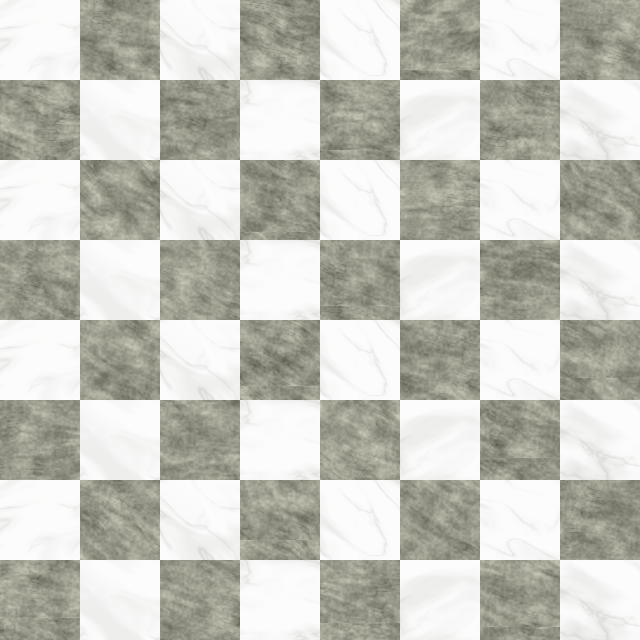
Write a WebGL 1 fragment shader that draws this pattern.

```glsl
precision highp float;
// Checkerboard of pale veined marble and grey-green mottled stone tiles.
// Each tile samples layered value noise at its own seeded offset: marble
// repeats down each column, while every dark tile has its own wear.

uniform vec2 u_resolution;

#define TILES 8.0                          // tiles per side, even so it wraps
#define MARBLE vec3(0.988, 0.988, 0.987)
#define STONE vec3(0.592, 0.592, 0.537)
#define VEIN_DEPTH 0.085
#define CLOUD_DEPTH 0.055
#define MOTTLE 0.33
#define STREAK 0.24
#define GRAIN 0.09
#define CREASE_DEPTH 0.09
#define SEAM_SHARE 0.3                     // share of dark tiles with a seam

float hash(vec2 p) {
  return fract(sin(dot(p, vec2(127.1, 311.7))) * 43758.5453);
}

float noise(vec2 p) {
  vec2 i = floor(p), f = fract(p);
  f = f * f * (3.0 - 2.0 * f);
  return mix(mix(hash(i), hash(i + vec2(1.0, 0.0)), f.x),
             mix(hash(i + vec2(0.0, 1.0)), hash(i + 1.0), f.x), f.y);
}

float fbm(vec2 p) {
  float sum = 0.0, amp = 0.516;
  for (int i = 0; i < 5; i++) {
    sum += amp * noise(p);
    p = mat2(1.6, 1.2, -1.2, 1.6) * p + 7.3;
    amp *= 0.5;
  }
  return sum;
}

vec2 rotate(vec2 p, float a) {
  float c = cos(a), s = sin(a);
  return vec2(c * p.x + s * p.y, c * p.y - s * p.x);
}

// Fine slanted veins over soft clouds; the seed depends on the column only.
vec3 marble(vec2 local, float column) {
  vec2 seed = 40.0 * vec2(hash(vec2(column, 3.0)), hash(vec2(column, 8.0)));
  float slant = mix(-0.75, 0.5, hash(vec2(column, 5.0)));
  vec2 p = rotate(local - 0.5, slant) * vec2(1.3, 3.0) + seed;
  vec2 warped = p + 0.7 * vec2(noise(p * 1.7 + 11.0), noise(p * 1.7 + 23.0));
  float line = exp(-abs(fbm(warped) - 0.5) * 32.0);
  float patches = smoothstep(0.35, 0.75, noise(p * 1.2 + 31.0));
  float clouds = smoothstep(0.45, 0.78, fbm(warped * 0.9 + 17.0));
  float shade = VEIN_DEPTH * line * patches + CLOUD_DEPTH * clouds;
  return MARBLE - shade * vec3(1.0, 1.0, 1.04);
}

// Mottling, slanted streaks, dark creases, grain and an occasional seam.
vec3 stone(vec2 local, vec2 cell) {
  vec2 seed = 40.0 * vec2(hash(cell + 2.0), hash(cell + 61.0));
  float hasSeam = step(hash(cell + 19.0), SEAM_SHARE);
  float seamY = mix(0.1, 0.28, hash(cell + 37.0));
  float below = hasSeam * step(local.y, seamY);
  vec2 p = local + seed + 3.7 * below;

  float slant = mix(-0.9, -0.2, hash(cell + 47.0)) + 0.5 * noise(local * 2.0 + seed);
  vec2 along = rotate(local - 0.5, slant) * vec2(5.0, 16.0) + seed + 5.0 * below;
  float streak = fbm(along);
  float patches = smoothstep(0.45, 0.75, noise(p * 4.0 + 9.0));
  float crease = exp(-abs(noise(along * 1.6 + 13.0) - 0.5) * 14.0) * patches;

  float tone = MOTTLE * (fbm(p * 4.5) - 0.5) + STREAK * (streak - 0.5);
  tone += GRAIN * (noise(p * 34.0) - 0.5) - CREASE_DEPTH * crease + 0.012;
  float seam = hasSeam * (1.0 - smoothstep(0.006, 0.02, abs(local.y - seamY)));
  tone += 0.045 * seam * noise(vec2(local.x * 9.0, 0.5) + seed);
  return STONE + tone * vec3(1.0, 1.0, 0.97);
}

// Signed distance to the nearest tile edge, positive in even tiles.
vec2 edgeWave(vec2 p) {
  return 0.5 - abs(mod(p + 0.5, 2.0) - 1.0);
}

void main() {
  vec2 p = gl_FragCoord.xy / u_resolution * TILES;
  vec2 cell = mod(floor(p), TILES);
  vec2 local = fract(p);

  // Edges are softened over one pixel; even parity is dark stone.
  vec2 halfPixel = 0.5 * TILES / u_resolution;
  vec2 side = clamp(edgeWave(p) / halfPixel, -1.0, 1.0);
  float darkTile = 0.5 + 0.5 * side.x * side.y;

  vec3 color = mix(marble(local, cell.x), stone(local, cell), darkTile);
  gl_FragColor = vec4(clamp(color, 0.0, 1.0), 1.0);
}
```
